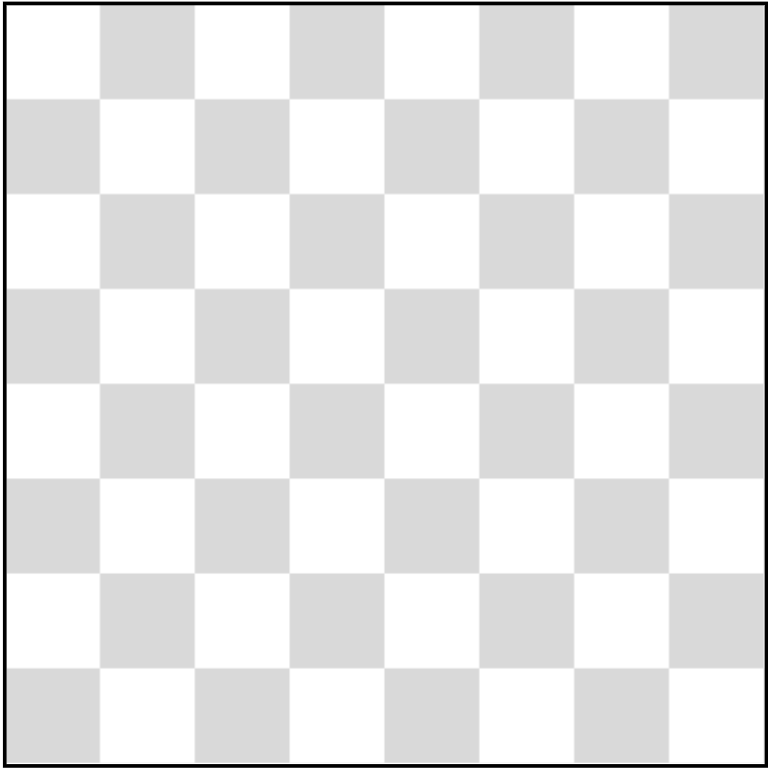
Reproduce this pattern procedurally as a WebGL 1 fragment shader.

```glsl
precision highp float;
// Draws an eight by eight checkerboard in white and light grey inside a thin black frame.

uniform vec2 u_resolution;

const float CELL_SIZE = 0.1235;
const float CELL_BLUR = 0.0028;
const vec2 GRID_CENTER = vec2(0.5006, 0.5003);
const vec2 BOARD_CENTER = vec2(0.502, 0.5001);
const vec2 BOARD_HALF = vec2(0.4933, 0.4936);
const vec2 FRAME_CENTER = vec2(0.5021, 0.4991);
const vec2 FRAME_HALF = vec2(0.4959, 0.4964);
const float FRAME_WIDTH = 0.0048;

const vec3 WHITE = vec3(1.0);
const vec3 GREY = vec3(0.85);
const vec3 BLACK = vec3(0.0);

// Signed distance to an axis-aligned box with mitred corners.
float boxDistance(vec2 p, vec2 halfSize) {
  vec2 d = abs(p) - halfSize;
  return max(d.x, d.y);
}

// Coverage of a shape from its signed distance.
float fill(float dist, float blur) {
  return clamp(0.5 - dist / blur, 0.0, 1.0);
}

// Square wave per axis, +1 in even cells and -1 in odd ones, with soft steps.
vec2 softSquareWave(vec2 p, float cell, float blur) {
  vec2 phase = mod(p / cell - 0.5, 2.0);
  vec2 fromEdge = abs(phase - 1.0) - 0.5;
  return clamp(fromEdge * cell * 2.0 / blur, -1.0, 1.0);
}

// 1 on cells whose column and row have the same parity, 0 on the others.
float checker(vec2 p, float cell, float blur) {
  vec2 wave = softSquareWave(p, cell, blur);
  return 0.5 + 0.5 * wave.x * wave.y;
}

void main() {
  float side = min(u_resolution.x, u_resolution.y);
  float pixel = 1.0 / side;
  vec2 uv = (gl_FragCoord.xy - 0.5 * u_resolution) / side + 0.5;

  // Board, clipped just inside the frame so a light gap can show
  float board = fill(boxDistance(uv - BOARD_CENTER, BOARD_HALF), pixel);
  float squares = checker(uv - GRID_CENTER, CELL_SIZE, max(CELL_BLUR, pixel));
  vec3 color = mix(WHITE, GREY, board * squares);

  // Frame line
  float frame = abs(boxDistance(uv - FRAME_CENTER, FRAME_HALF)) - 0.5 * FRAME_WIDTH;
  color = mix(color, BLACK, fill(frame, pixel));

  gl_FragColor = vec4(color, 1.0);
}
```
